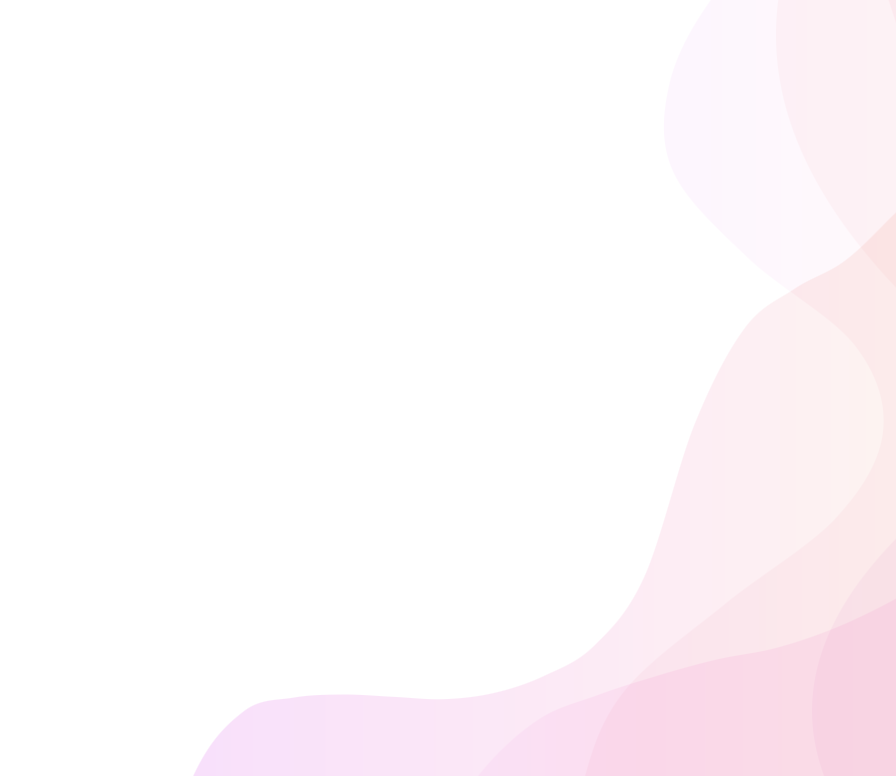
This background is drawn by a Shadertoy shader. Its source:

```glsl
// Translucent pink and lilac waves flowing over the lower right of a white canvas.
#define LILAC vec3(0.973, 0.878, 0.984)
#define PINK vec3(0.990, 0.922, 0.961)
#define CREAM vec3(0.992, 0.953, 0.945)
#define PALE_LEFT vec3(0.992, 0.963, 0.996)
#define PALE_RIGHT vec3(0.997, 0.977, 0.987)
#define ROSE_TINT vec3(0.995, 0.966, 0.974)
#define PETAL_TINT vec3(0.997, 0.970, 0.972)
#define ORCHID_LEFT vec3(0.996, 0.968, 0.993)
#define ORCHID_RIGHT vec3(0.994, 0.942, 0.980)
#define MAUVE_TINT vec3(0.990, 0.960, 0.985)

// Evenly spaced knots, each list with one guide value at either end
const float hillKnots[17] = float[17](-0.195, 0.0, 0.083, 0.101, 0.105, 0.102,
    0.099, 0.107, 0.129, 0.168, 0.257, 0.453, 0.577, 0.628, 0.664, 0.725, 0.79);
const float ribbonKnots[12] = float[12](0.745, 0.754, 0.806, 0.935, 1.078, 1.138,
    1.101, 0.965, 0.868, 0.862, 0.916, 1.02);
const float swellKnots[10] = float[10](-0.12, 0.0, 0.072, 0.104, 0.129, 0.150,
    0.165, 0.191, 0.228, 0.275);

// Smooth cubic from b to c, with slopes set by the neighbours
float spline(float a, float b, float c, float d, float t) {
    float slopeB = 0.5 * (c - a);
    float slopeC = 0.5 * (d - b);
    float cubic = 2.0 * (b - c) + slopeB + slopeC;
    float square = 3.0 * (c - b) - 2.0 * slopeB - slopeC;
    return ((cubic * t + square) * t + slopeB) * t + b;
}

float hillHeight(float x) {
    float s = (x - 0.249) / 0.0646;
    int i = int(clamp(floor(s), 0.0, 13.0));
    return spline(hillKnots[i], hillKnots[i + 1], hillKnots[i + 2],
                  hillKnots[i + 3], s - float(i));
}

float ribbonEdge(float y) {
    float s = y * 9.0;
    int i = int(clamp(floor(s), 0.0, 8.0));
    return spline(ribbonKnots[i], ribbonKnots[i + 1], ribbonKnots[i + 2],
                  ribbonKnots[i + 3], s - float(i));
}

float swellHeight(float x) {
    float s = (x - 0.616) / 0.0768;
    int i = int(clamp(floor(s), 0.0, 6.0));
    return spline(swellKnots[i], swellKnots[i + 1], swellKnots[i + 2],
                  swellKnots[i + 3], s - float(i));
}

float bowEdge(float y, vec2 tip, float bend) {
    return tip.x + bend * (y - tip.y) * (y - tip.y);
}

// Antialiased mask, filled where d is positive
float coverage(float d) {
    return clamp(0.5 + d / max(fwidth(d), 1e-5), 0.0, 1.0);
}

vec3 tint(vec3 base, vec3 filterColor, float mask) {
    return base * mix(vec3(1.0), filterColor, mask);
}

void mainImage(out vec4 fragColor, in vec2 fragCoord) {
    vec2 p = fragCoord / iResolution.y;

    // Shape masks
    float hill = coverage(hillHeight(p.x) - p.y);
    float ribbon = coverage(p.x - ribbonEdge(p.y));
    float swell = coverage(swellHeight(p.x) - p.y);
    float petal = coverage(p.x - bowEdge(p.y, vec2(1.0, 0.955), 1.46));
    float mound = coverage(p.x - bowEdge(p.y, vec2(1.0465, 0.084), 2.2));
    float corner = coverage(p.x - 1.145 - 0.33 * (1.0 - p.y));

    // Horizontal gradients
    vec3 hillColor = mix(LILAC, PINK, clamp((p.x - 0.25) / 0.53, 0.0, 1.0));
    hillColor = mix(hillColor, CREAM, clamp((p.x - 0.78) / 0.36, 0.0, 1.0));
    vec3 pale = mix(PALE_LEFT, PALE_RIGHT, clamp((p.x - 0.86) / 0.27, 0.0, 1.0));
    vec3 orchid = mix(ORCHID_LEFT, ORCHID_RIGHT, clamp((p.x - 0.62) / 0.2, 0.0, 1.0));

    // Layers from back to front
    vec3 color = tint(vec3(1.0), hillColor, hill);
    color = tint(color, mix(pale, ROSE_TINT, hill), ribbon);
    color = tint(color, PETAL_TINT, petal);
    color = tint(color, orchid, swell);
    color = tint(color, MAUVE_TINT, mound);
    color = tint(color, ROSE_TINT, corner);

    fragColor = vec4(color, 1.0);
}
```
